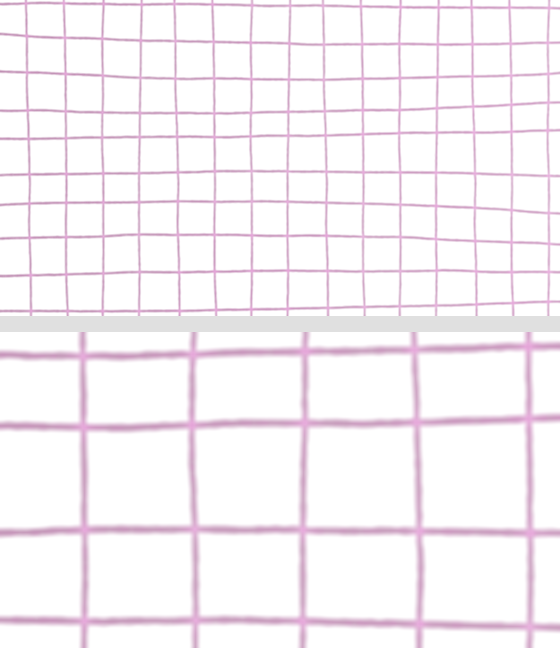
Top: the whole. Bottom: its middle third, enlarged.
Give the GLSL for this pattern, as a Shadertoy shader.

```glsl
float hash(vec2 p) {
    return fract(sin(dot(p, vec2(127.1, 311.7))) * 43758.5453);
}

float noise(vec2 p) {
    vec2 i = floor(p), f = fract(p);
    f = f * f * (3.0 - 2.0 * f);
    return mix(mix(hash(i), hash(i + vec2(1, 0)), f.x),
               mix(hash(i + vec2(0, 1)), hash(i + vec2(1, 1)), f.x), f.y);
}

// Hand tremor along a line: a slow sway plus a fine quiver
float tremor(float along, float seed) {
    return 0.005 * (noise(vec2(along * 7.0, seed * 7.0)) - 0.5)
         + 0.001 * (noise(vec2(along * 40.0, seed * 7.0 + 3.0)) - 0.5);
}

// Height of a row: uneven spacing, tilt and bow; u runs from -0.5 to 0.5
float rowHeight(float k, float x, float u) {
    float middle = 0.0215 + 0.1068 * k + 0.021 * sin(0.698 * k)
                 + 0.022 * exp(-4.0 * (k - 5.0) * (k - 5.0));
    float tilt = 0.028 * cos(1.15 * k) * u;
    float bow = -0.0926 * sin(0.75 * k - 0.4) * u * u;
    return middle + tilt + bow + tremor(x, k + 1.0);
}

// Position of a column: the lean cycles every four columns
float columnPosition(float k, float y) {
    float lean = 0.0185 - 0.0093 * mod(k, 4.0);
    return 0.0903 + 0.1175 * k + lean * (0.5 - y) + tremor(y, mod(k, 4.0) + 31.0);
}

void mainImage(out vec4 fragColor, in vec2 fragCoord) {
    vec2 p = fragCoord / iResolution.y;
    float pixel = 1.0 / iResolution.y;
    float u = fragCoord.x / iResolution.x - 0.5;

    // Distance to the nearest row and column
    float rowDist = 1.0, columnDist = 1.0;
    for (int k = 0; k < 10; k++)
        rowDist = min(rowDist, abs(p.y - rowHeight(float(k), p.x, u)));
    for (int k = 0; k < 15; k++)
        columnDist = min(columnDist, abs(p.x - columnPosition(float(k), p.y)));

    // Soft strokes with ragged edges; pressure fades to the right
    float grain = noise(p * 170.0);
    float patches = noise(p * 5.0 + 40.0);
    float ragged = 0.001 * (noise(p * 110.0 + 9.0) - 0.5);
    float soft = max(pixel, 0.0042);
    float row = 1.0 - smoothstep(-soft, soft, rowDist - 0.0036 - ragged);
    float column = 1.0 - smoothstep(-soft, soft, columnDist - 0.0031 - ragged);
    float pressure = 0.93 - 0.14 * u + 0.14 * (patches - 0.5) + 0.1 * (grain - 0.5);
    float coverage = (row + 0.94 * column - 0.94 * row * column) * min(pressure, 1.0);

    // Mauve ink, pinker to the right and where strokes cross
    float crossing = exp(-length(vec2(rowDist, columnDist)) * 140.0);
    float pinkness = clamp(0.25 * patches + 0.3 * (grain - 0.5) + 0.3 * u + 1.2 * crossing, 0.0, 1.0);
    vec3 ink = mix(vec3(0.75, 0.56, 0.70), vec3(0.89, 0.63, 0.84), pinkness);

    fragColor = vec4(mix(vec3(1.0), ink, coverage), 1.0);
}
```
